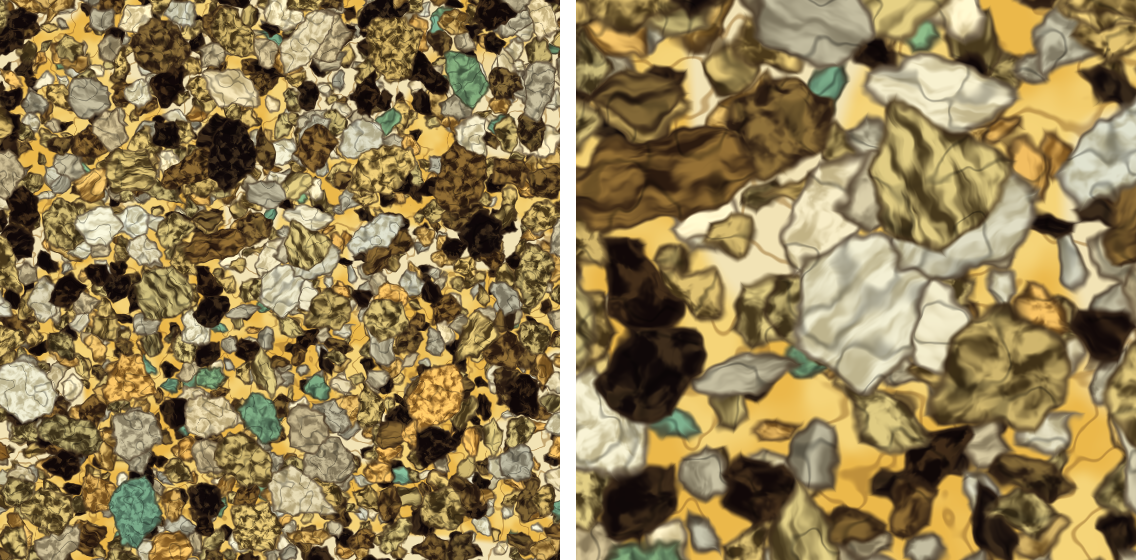
Left, the full canvas; right, a detail of the centre.
Give the GLSL for this texture, as a WebGL 2 fragment shader.

```glsl
#version 300 es
precision highp float;
uniform vec2 u_resolution;
out vec4 fragColor;

float hash(vec2 p) {
  vec3 q = fract(p.xyx * vec3(0.1031, 0.1030, 0.0973));
  q += dot(q, q.yzx + 33.33);
  return fract((q.x + q.y) * q.z);
}

float noise(vec2 p) {
  vec2 i = floor(p), f = fract(p);
  f = f * f * (3.0 - 2.0 * f);
  return mix(mix(hash(i), hash(i + vec2(1, 0)), f.x),
             mix(hash(i + vec2(0, 1)), hash(i + vec2(1, 1)), f.x), f.y);
}

float fbm(vec2 p) {
  return 0.56 * noise(p) + 0.32 * noise(p * 2.1 + 17.0) + 0.12 * noise(p * 4.3 + 41.0);
}

vec2 rotate(vec2 p, float a) {
  return mat2(cos(a), -sin(a), sin(a), cos(a)) * p;
}

// Opaque, brown, olive, ochre, grey, cream and green minerals
const vec3 SHADE[7] = vec3[7](vec3(0.06, 0.03, 0.03), vec3(0.16, 0.10, 0.06),
  vec3(0.27, 0.21, 0.10), vec3(0.47, 0.33, 0.13), vec3(0.40, 0.36, 0.27),
  vec3(0.66, 0.60, 0.42), vec3(0.26, 0.36, 0.28));
const vec3 LIGHT[7] = vec3[7](vec3(0.24, 0.17, 0.10), vec3(0.54, 0.42, 0.21),
  vec3(0.87, 0.77, 0.47), vec3(0.94, 0.76, 0.41), vec3(0.84, 0.80, 0.66),
  vec3(0.98, 0.95, 0.82), vec3(0.56, 0.76, 0.58));

int pickMineral(float h) {
  return h < 0.16 ? 0 : h < 0.31 ? 1 : h < 0.58 ? 2 : h < 0.72 ? 3 : h < 0.86 ? 4 : 5;
}

// Yellow cement with pale pools and thin brown stains
vec3 cement(vec2 p) {
  vec3 c = mix(vec3(0.92, 0.72, 0.29), vec3(0.96, 0.83, 0.47), smoothstep(0.3, 0.7, fbm(p * 22.0)));
  c = mix(c, vec3(0.95, 0.89, 0.71), smoothstep(0.60, 0.72, noise(p * 9.0 + 5.0)));
  float vein = abs(fbm(p * 26.0 + 60.0) - 0.5);
  return mix(c, vec3(0.58, 0.41, 0.17), 0.5 * (1.0 - smoothstep(0.005, 0.035, vein)));
}

// Rounded polygon cut by six random edges
float grainDistance(vec2 p, float radius, vec2 seed) {
  float d = length(p) - radius;
  for (int k = 0; k < 6; k++) {
    float h = hash(seed + float(k) * 7.3);
    float a = float(k) * 1.047 + h * 0.8;
    float edge = radius * (0.64 + 0.36 * fract(h * 57.0));
    d = max(d, dot(p, vec2(cos(a), sin(a))) - edge);
  }
  return d;
}

vec3 grainColor(vec2 p, float d, vec2 seed, float cluster) {
  int kind = pickMineral(hash(seed + 3.7) + cluster);
  if (hash(seed + 8.2) > 0.975) kind = 6;
  // Cleavage stretches the mottling in some grains
  float stretch = hash(seed + 9.1) > 0.75 ? 0.3 : 0.9;
  vec2 q = p * vec2(stretch, 1.0) * mix(85.0, 140.0, hash(seed + 2.2)) + seed;
  float mottle = smoothstep(0.25, 0.72, fbm(q));
  if (kind == 0) mottle *= mottle * mottle;
  if (kind > 3) mottle = mix(0.75, mottle, 0.65);
  vec3 c = mix(SHADE[kind], LIGHT[kind], mottle);

  // Inner fractures and slight tint
  float crack = abs(noise(p * 55.0 + seed * 1.7) - 0.5);
  c *= 1.0 - 0.28 * (1.0 - smoothstep(0.0, 0.09, crack));
  float warmth = hash(seed + 4.4) - 0.5;
  c *= 1.0 + vec3(0.10, 0.02, -0.12) * warmth + 0.16 * (hash(seed + 5.5) - 0.5);

  float rim = smoothstep(-0.0055, -0.001, d);
  return mix(c, vec3(0.22, 0.15, 0.09), rim * 0.62);
}

void main() {
  vec2 p = gl_FragCoord.xy / u_resolution.y;
  vec3 color = cement(p);
  vec2 rough = vec2(fbm(p * 48.0), fbm(p * 48.0 + 90.0)) - 0.5;
  vec2 warped = p + rough * 0.015;

  // Layers run from fine grains up to sparse coarse ones
  for (int layer = 0; layer < 6; layer++) {
    float level = float(layer);
    float cells = 30.0 * pow(0.77, level);
    float density = 0.75 - 0.012 * level * level;
    vec2 grid = warped * cells + level * 13.37;
    for (int n = 0; n < 9; n++) {
      vec2 id = floor(grid) + vec2(n % 3, n / 3) - 1.0;
      vec2 seed = id + level * 71.0 + 100.0;
      if (hash(seed + 0.31) > density) continue;
      vec2 jitter = vec2(hash(seed + 1.3), hash(seed + 8.9)) - 0.5;
      vec2 local = rotate((grid - id - 0.5 - jitter * 0.7) / cells, 6.283 * hash(seed + 5.1));
      float radius = mix(0.33, 0.52, hash(seed + 7.7)) / cells;
      if (length(local) > radius * 1.7) continue;
      float aspect = mix(1.0, 1.5, pow(hash(seed + 6.1), 2.0));
      float d = grainDistance(local * vec2(1.0 / aspect, aspect), radius, seed);
      if (d > 0.003) continue;
      // Similar minerals gather in loose patches
      float cluster = 0.35 * (noise((id - level * 13.37) / cells * 7.0 + 30.0) - 0.5);
      float cover = 1.0 - smoothstep(-0.002, 0.0022, d);
      color = mix(color, grainColor(local, d, seed, cluster), cover);
    }
  }
  fragColor = vec4(clamp(color, 0.0, 1.0), 1.0);
}
```
